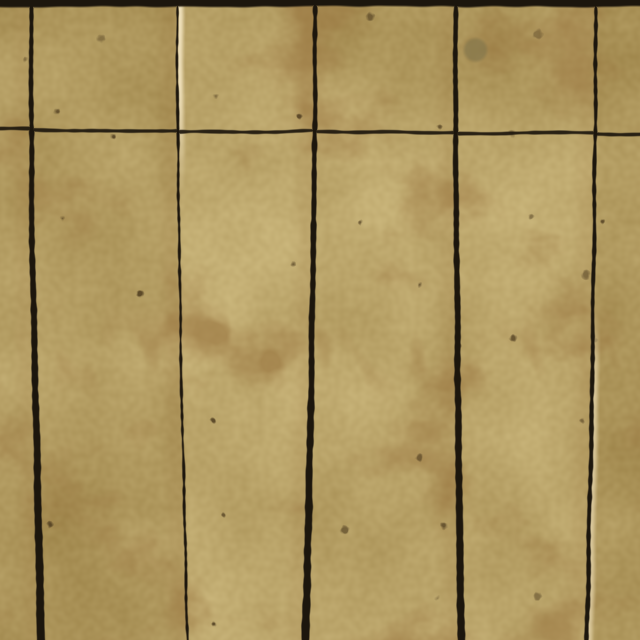
This pattern is drawn by a Shadertoy shader. Its source:

```glsl
// Aged parchment ruled in dark ink: five leaning column lines, a header row and a top border.

const int RULE_COUNT = 5;
const float FIRST_RULE = 0.048;
const float RULE_PITCH = 0.2207;
const float LEAN_POWER = 1.7;
// Per rule: offset from the even pitch, lean at the foot, half width at top and foot
const vec4 RULES[RULE_COUNT] = vec4[](
    vec4(0.000,  0.017, 0.0030, 0.0063),
    vec4(0.008,  0.017, 0.0018, 0.0020),
    vec4(0.003, -0.015, 0.0031, 0.0060),
    vec4(0.002,  0.008, 0.0033, 0.0058),
    vec4(0.000, -0.014, 0.0025, 0.0034));
// Tone of the sheet between rules, left to right
const float PANEL_TONE[6] = float[](0.42, 0.36, 0.72, 0.60, 0.66, 0.26);

const float BORDER_DEPTH = 0.0105;
const float ROW_DEPTH = 0.2015;
const float ROW_STEP = 0.0018;
const float ROW_HALF_WIDTH = 0.0026;
const float INK_SOFTNESS = 0.0016;
const float SMUDGE_DEPTH = 0.55;
const float SPECK_CELLS = 8.0;
const float SPECK_CHANCE = 0.42;
const vec3 BLOT = vec3(0.743, 0.078, 0.018); // centre and radius

const vec3 SHEET_DARK = vec3(0.65, 0.555, 0.325);
const vec3 SHEET_LIGHT = vec3(0.785, 0.705, 0.475);
const vec3 STAIN = vec3(0.60, 0.46, 0.25);
const vec3 SPECK = vec3(0.30, 0.23, 0.12);
const vec3 BLOT_GREY = vec3(0.52, 0.47, 0.30);
const vec3 BLEACH = vec3(0.93, 0.87, 0.72);
const vec3 INK = vec3(0.11, 0.085, 0.05);

vec2 hash2(vec2 p) {
    vec3 q = fract(p.xyx * vec3(0.1031, 0.1030, 0.0973));
    q += dot(q, q.yzx + 33.33);
    return fract((q.xx + q.yz) * q.zy);
}

float cornerSlope(vec2 cell, vec2 corner, vec2 f) {
    float angle = 6.2832 * hash2(cell + corner + 57.0).x;
    return dot(vec2(cos(angle), sin(angle)), f - corner);
}

float gradientNoise(vec2 p) {
    vec2 cell = floor(p), f = fract(p);
    vec2 u = f * f * f * (f * (f * 6.0 - 15.0) + 10.0);
    float low = mix(cornerSlope(cell, vec2(0, 0), f), cornerSlope(cell, vec2(1, 0), f), u.x);
    float high = mix(cornerSlope(cell, vec2(0, 1), f), cornerSlope(cell, vec2(1, 1), f), u.x);
    return mix(low, high, u.y);
}

float fbm(vec2 p) {
    float sum = 0.0, gain = 0.6;
    for (int i = 0; i < 5; i++) {
        sum += gain * gradientNoise(p);
        p = mat2(1.6, 1.2, -1.2, 1.6) * p + 7.3;
        gain *= 0.5;
    }
    return sum;
}

// Scattered dark flecks, at most one in each cell
float specks(vec2 p) {
    vec2 cell = floor(p * SPECK_CELLS);
    vec2 spot = 0.2 + 0.6 * hash2(cell + 11.0);
    vec2 trait = hash2(cell + 83.0);
    float radius = mix(0.002, 0.0065, trait.y * trait.y);
    float d = length(p - (cell + spot) / SPECK_CELLS) + 0.003 * gradientNoise(p * 150.0);
    float strength = 0.35 + 0.55 * hash2(cell + 29.0).x;
    return step(trait.x, SPECK_CHANCE) * strength * smoothstep(radius + 0.003, radius - 0.002, d);
}

void mainImage(out vec4 fragColor, in vec2 fragCoord) {
    vec2 p = fragCoord / iResolution.xy;
    p.y = 1.0 - p.y; // depth below the top edge
    float soft = max(INK_SOFTNESS, 0.8 / min(iResolution.x, iResolution.y));

    // Column rules: ink coverage, panel tone and bleached edges
    float ink = 0.0, tone = PANEL_TONE[0], panel = 0.0, bleach = 0.0, edgeStain = 0.0;
    for (int i = 0; i < RULE_COUNT; i++) {
        float id = float(i);
        vec4 rule = RULES[i];
        float x = FIRST_RULE + id * RULE_PITCH + rule.x + rule.y * pow(p.y, LEAN_POWER);
        x += 0.0025 * gradientNoise(vec2(p.y * 9.0, id * 5.3 + 0.5));
        float side = p.x - x;
        float halfWidth = mix(rule.z, rule.w, p.y) + 0.0016 * gradientNoise(vec2(p.y * 65.0, id * 3.7));
        ink = max(ink, smoothstep(soft, -soft, abs(side) - halfWidth));
        tone = mix(tone, PANEL_TONE[i + 1], smoothstep(-0.008, 0.008, side));
        panel += step(0.0, side);
        float lit = i == 1 ? smoothstep(0.34, 0.12, p.y) : i == 4 ? 0.65 * smoothstep(0.45, 0.62, p.y) : 0.0;
        bleach = max(bleach, lit * smoothstep(0.0, 0.003, side) * smoothstep(0.014, 0.004, side));
        edgeStain = max(edgeStain, smoothstep(-0.04, -0.012, side) * step(side, 0.0));
    }

    // Header row steps down slightly at every rule; border crosses the top
    float rowY = ROW_DEPTH + ROW_STEP * panel + 0.003 * gradientNoise(vec2(p.x * 12.0, 4.5));
    float rowWidth = ROW_HALF_WIDTH + 0.001 * gradientNoise(vec2(p.x * 50.0, 8.5));
    ink = max(ink, 0.92 * smoothstep(soft, -soft, abs(p.y - rowY) - rowWidth));
    float borderY = BORDER_DEPTH + 0.003 * gradientNoise(vec2(p.x * 20.0, 2.5));
    ink = max(ink, smoothstep(soft * 1.5, -soft * 1.5, p.y - borderY));

    // Sheet: cloudy tone, browner toward the top and foot
    tone += 0.85 * fbm(p * 4.5) + 0.22 * gradientNoise(p * 85.0);
    tone -= 0.28 * smoothstep(0.26, 0.0, p.y) + 0.16 * smoothstep(0.75, 1.0, p.y);
    vec3 color = mix(SHEET_DARK, SHEET_LIGHT, clamp(tone, -0.2, 1.1));

    // Stains, a band of upright smudges, flecks and one round blot
    float stain = 0.55 * smoothstep(0.06, 0.42, fbm(p * vec2(5.0, 6.5) + 31.0));
    float band = exp(-pow((p.y - SMUDGE_DEPTH) / 0.05, 2.0));
    stain += 0.4 * band * smoothstep(0.05, 0.4, gradientNoise(vec2(p.x * 22.0 - p.y * 5.0, p.y * 9.0)));
    color = mix(color, STAIN, clamp(stain + 0.15 * edgeStain, 0.0, 0.65));
    color = mix(color, SPECK, specks(p));
    float blot = smoothstep(0.004, -0.004, length(p - BLOT.xy) - BLOT.z);
    color = mix(color, BLOT_GREY, 0.7 * blot);

    color = mix(color, BLEACH, bleach);
    color = mix(color, INK, ink);
    fragColor = vec4(color, 1.0);
}
```
